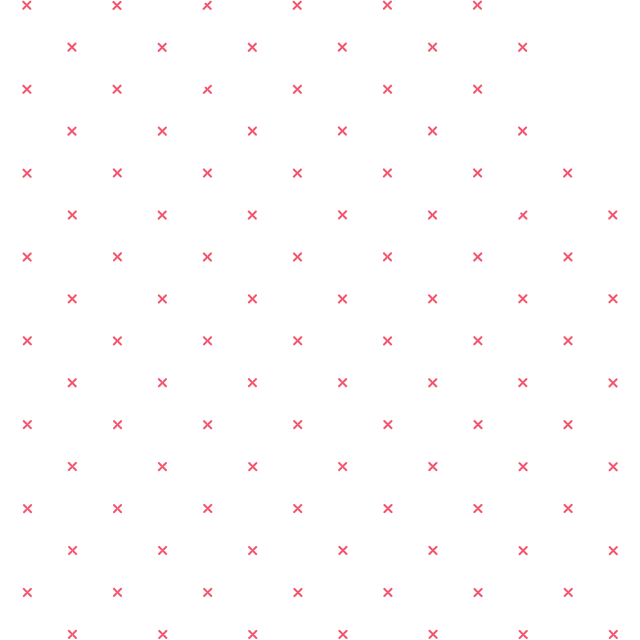
Reproduce this pattern procedurally as a Shadertoy shader.

```glsl
// Staggered rows of small coral crosses on white, with an empty corner at
// the upper right. Each point finds its nearest lattice cell and measures
// the distance to two rounded strokes; a few crosses have a worn arm.

const vec3 PAPER = vec3(1.0);
const vec3 CORAL = vec3(0.95, 0.31, 0.41);
const vec2 FIRST = vec2(0.0421, 0.0083);   // first cross, from the top left
const vec2 PITCH = vec2(0.1408, 0.06553);  // column and row spacing
const float ARM = 0.0055;                  // reach of an arm along each axis
const float HALF_WIDTH = 0.00155;
const float DRIFT = 0.0009;                // sideways slip over all rows

float hash(vec2 p) {
    return fract(sin(dot(p, vec2(127.1, 311.7))) * 43758.545);
}

float segment(vec2 p, vec2 a, vec2 b) {
    vec2 pa = p - a, ba = b - a;
    return length(pa - ba * clamp(dot(pa, ba) / dot(ba, ba), 0.0, 1.0));
}

// Two diagonal strokes; wear shortens the upper left arm
float cross2(vec2 p, float arm, float halfWidth, float wear) {
    float rising = segment(p, vec2(-arm, arm), vec2(arm, -arm));
    float falling = segment(p, vec2(-arm) * (1.0 - wear), vec2(arm));
    return min(rising, falling) - halfWidth;
}

// Worn cells: two in the third column and one near the right side
float wornAmount(vec2 cell) {
    bool left = cell.x == 2.0 && (cell.y == 0.0 || cell.y == 2.0);
    bool right = cell == vec2(5.0, 5.0);
    return left || right ? 0.55 : 0.0;
}

void mainImage(out vec4 fragColor, in vec2 fragCoord) {
    vec2 uv = fragCoord / iResolution.xy;
    vec2 p = vec2(uv.x, 1.0 - uv.y);
    float pixel = 1.0 / min(iResolution.x, iResolution.y);

    // Nearest cell, with odd rows moved by half a column
    float row = round((p.y - FIRST.y) / PITCH.y);
    float stagger = 0.5 * mod(row, 2.0) * PITCH.x;
    float startX = FIRST.x + stagger + DRIFT * row / 15.0;
    vec2 cell = vec2(round((p.x - startX) / PITCH.x), row);
    vec2 center = vec2(startX, FIRST.y) + cell * PITCH;

    // Slight placement variation
    center += 0.0005 * (vec2(hash(cell), hash(cell + 19.0)) - 0.5);

    float d = cross2(p - center, ARM, HALF_WIDTH, wornAmount(cell));
    float ink = 1.0 - smoothstep(-0.75 * pixel, 0.75 * pixel, d);

    // Empty upper right corner
    if (cell.x > 5.5 && row < 3.5) ink = 0.0;

    fragColor = vec4(mix(PAPER, CORAL, ink), 1.0);
}
```
